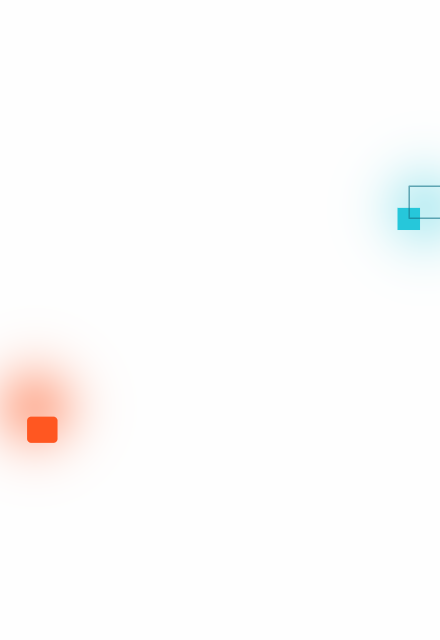
Write a WebGL 2 fragment shader that draws this background.

```glsl
#version 300 es
precision highp float;

uniform vec2 u_resolution;
out vec4 outColor;

// Lengths and positions are fractions of the canvas height.
const vec3 PAPER = vec3(0.996);
const vec3 ORANGE = vec3(1.0, 0.34, 0.13);
const vec3 CYAN = vec3(0.15, 0.78, 0.855);
const vec3 TEAL = vec3(0.08, 0.45, 0.53);

const vec2 WARM_GLOW_CENTER = vec2(0.0547, 0.3633);
const vec2 COOL_GLOW_CENTER = vec2(0.6640, 0.6745);
const float GLOW_SPREAD = 0.0495;
const float WARM_GLOW_STRENGTH = 0.40;
const float COOL_GLOW_STRENGTH = 0.27;

const vec2 TILE_CENTER = vec2(0.0661, 0.3285);
const vec2 TILE_HALF = vec2(0.0238, 0.0205);
const float TILE_RADIUS = 0.0065;

const vec2 SQUARE_CENTER = vec2(0.6387, 0.6579);
const vec2 SQUARE_HALF = vec2(0.0176, 0.0173);

const vec2 FRAME_CENTER = vec2(0.6743, 0.6841);
const vec2 FRAME_HALF = vec2(0.0350, 0.0250);
const float FRAME_HALF_STROKE = 0.00085;
const float FRAME_OPACITY = 0.85;

// Signed distance to a box with rounded corners.
float roundedBox(vec2 p, vec2 halfSize, float radius) {
    vec2 q = abs(p) - halfSize + radius;
    return length(max(q, 0.0)) + min(max(q.x, q.y), 0.0) - radius;
}

// Gaussian falloff around a point.
float glow(vec2 p, float spread) {
    return exp(-0.5 * dot(p, p) / (spread * spread));
}

// Antialiased coverage from a signed distance.
float coverage(float distance, float pixel) {
    return clamp(0.5 - distance / pixel, 0.0, 1.0);
}

void main() {
    vec2 p = gl_FragCoord.xy / u_resolution.y;
    float pixel = 1.0 / u_resolution.y;

    // Soft glows
    vec3 color = PAPER;
    color = mix(color, ORANGE, WARM_GLOW_STRENGTH * glow(p - WARM_GLOW_CENTER, GLOW_SPREAD));
    color = mix(color, CYAN, COOL_GLOW_STRENGTH * glow(p - COOL_GLOW_CENTER, GLOW_SPREAD));

    // Solid tiles
    float tile = roundedBox(p - TILE_CENTER, TILE_HALF, TILE_RADIUS);
    color = mix(color, ORANGE, coverage(tile, pixel));
    float square = roundedBox(p - SQUARE_CENTER, SQUARE_HALF, 0.0);
    color = mix(color, CYAN, coverage(square, pixel));

    // Thin frame running off the right edge
    float frame = abs(roundedBox(p - FRAME_CENTER, FRAME_HALF, 0.0)) - FRAME_HALF_STROKE;
    color = mix(color, TEAL, FRAME_OPACITY * coverage(frame, pixel));

    outColor = vec4(color, 1.0);
}
```
